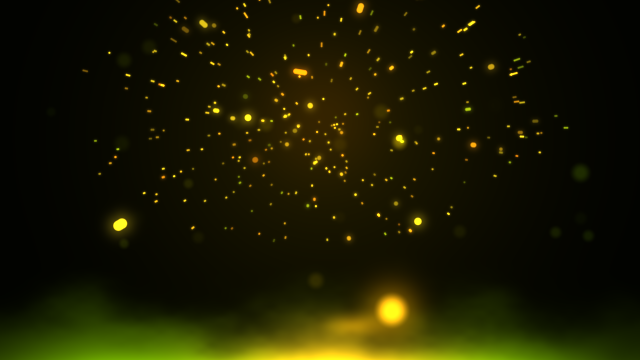
Reproduce this background procedurally as a Shadertoy shader.

```glsl
const vec3 YELLOW = vec3(1.0, 0.87, 0.12);
const vec3 ORANGE = vec3(1.0, 0.55, 0.05);
const vec3 GREEN  = vec3(0.30, 0.46, 0.0);
const vec3 GOLD   = vec3(0.86, 0.70, 0.08);
const vec2 BURST_CENTER = vec2(0.0, 0.645);

vec4 hash4(float n) {
    return fract(sin(n * vec4(12.9898, 78.233, 39.346, 53.72)) * 43758.5453);
}

float hash(vec2 p) {
    return fract(sin(dot(p, vec2(127.1, 311.7))) * 43758.5453);
}

float noise(vec2 p) {
    vec2 i = floor(p), f = fract(p);
    f = f * f * (3.0 - 2.0 * f);
    return mix(mix(hash(i), hash(i + vec2(1, 0)), f.x),
               mix(hash(i + vec2(0, 1)), hash(i + vec2(1, 1)), f.x), f.y);
}

float fbm(vec2 p) {
    float sum = 0.0, weight = 0.55;
    for (int i = 0; i < 4; i++) {
        sum += weight * noise(p);
        p = p * 2.0 + 7.3;
        weight *= 0.45;
    }
    return sum;
}

// Soft elliptical falloff
float glow(vec2 p, vec2 center, vec2 size) {
    vec2 q = (p - center) / size;
    return exp(-dot(q, q));
}

// Capsule with a hot core and a faint halo
float spark(vec2 p, vec2 center, vec2 halfStreak, float radius, float pixel) {
    vec2 q = p - center;
    float t = dot(q, halfStreak) / max(dot(halfStreak, halfStreak), 1e-7);
    float d = length(q - halfStreak * clamp(t, -1.0, 1.0));
    float core = 1.0 - smoothstep(max(radius - pixel, 0.0), radius + pixel, d);
    return core + 0.3 * exp(-d * d / (radius * radius * 5.0));
}

// Blurred disc with a gentle rim
float bokeh(vec2 p, vec2 center, float radius) {
    return 1.0 - smoothstep(radius * 0.3, radius * 1.3, length(p - center));
}

vec3 backdrop(vec2 p) {
    vec3 color = vec3(0.003, 0.008, 0.0);
    color += vec3(0.115, 0.092, 0.0) * glow(p, vec2(0.02, 0.62), vec2(0.52, 0.48));
    return color + vec3(0.09, 0.04, 0.0) * glow(p, vec2(0.0, 0.68), vec2(0.17));
}

// Rolling mist, green at the sides and gold in the middle
vec3 mist(vec2 p) {
    float billow = fbm(p * vec2(4.5, 7.0) + vec2(3.1, 1.7));
    float density = 1.0 - smoothstep(-0.04, 0.27, p.y + (billow - 0.5) * 0.24);
    density *= density * mix(0.55, 1.15, billow);
    density += 0.65 * exp(-p.y * 22.0);
    density *= 1.0 - 0.7 * smoothstep(0.5, 0.95, abs(p.x + 0.06));
    float warmth = glow(p, vec2(0.05, 0.0), vec2(0.28, 0.15));
    return mix(GREEN, GOLD, warmth) * density;
}

vec3 bokehField(vec2 p) {
    vec3 light = vec3(0.0);
    for (int i = 0; i < 22; i++) {
        vec4 h = hash4(float(i) + 60.0);
        vec2 center = vec2(mix(-0.75, 0.8, h.x), mix(0.2, 0.95, h.y));
        vec3 tint = mix(vec3(0.16, 0.13, 0.0), vec3(0.05, 0.12, 0.0), abs(center.x));
        light += tint * bokeh(p, center, mix(0.014, 0.025, h.z)) * h.w * 0.8;
    }
    return light;
}

// Sparks thrown outwards; streaks lengthen away from the center
vec3 burst(vec2 p, float pixel) {
    vec3 light = vec3(0.0);
    for (int i = 0; i < 300; i++) {
        vec4 h = hash4(float(i) + 1.0);
        vec4 g = hash4(float(i) + 401.5);
        float angle = 6.2832 * h.x, reach = pow(h.y, 0.68);
        vec2 direction = vec2(cos(angle), sin(angle));
        vec2 spread = vec2(0.70, direction.y > 0.0 ? 0.44 : 0.33);
        vec2 offset = direction * spread * reach;
        float radius = 0.0021 + 0.0065 * pow(h.z, 9.0);
        float rising = smoothstep(-0.15, 0.15, offset.y);
        float streak = reach * 0.009 * h.w * mix(0.25, 1.0, rising);
        vec3 tint = mix(YELLOW, ORANGE, g.x * g.x);
        tint = mix(tint, vec3(0.55, 0.65, 0.05), step(0.85, g.y));
        light += tint * mix(0.3, 1.0, g.z)
               * spark(p, BURST_CENTER + offset, normalize(offset) * streak, radius, pixel);
    }
    return light;
}

void mainImage(out vec4 fragColor, in vec2 fragCoord) {
    float pixel = 1.0 / iResolution.y;
    vec2 p = vec2(fragCoord.x - 0.5 * iResolution.x, fragCoord.y) * pixel;

    vec3 color = backdrop(p) + mist(p) + bokehField(p) + burst(p, pixel);

    // Large soft lights
    color += vec3(0.10, 0.15, 0.0) * bokeh(p, vec2(0.724, 0.52), 0.026);
    color += vec3(0.28, 0.24, 0.0) * bokeh(p, vec2(0.221, 0.604), 0.021);
    color += vec3(0.45, 0.32, 0.02) * glow(p, vec2(0.09, 0.095), vec2(0.07, 0.03));
    color += vec3(0.45, 0.30, 0.0) * glow(p, vec2(0.2, 0.138), vec2(0.075));
    color += vec3(0.85, 0.60, 0.10) * bokeh(p, vec2(0.2, 0.138), 0.042);

    // Nearest sparks
    color += YELLOW * spark(p, vec2(-0.555, 0.376), vec2(0.005, 0.003), 0.014, pixel);
    color += YELLOW * spark(p, vec2(0.272, 0.385), vec2(0.0), 0.010, pixel);
    color += YELLOW * spark(p, vec2(-0.2, 0.673), vec2(0.0), 0.009, pixel);
    color += ORANGE * spark(p, vec2(-0.055, 0.8), vec2(0.012, -0.002), 0.007, pixel);

    fragColor = vec4(clamp(color, 0.0, 1.0), 1.0);
}
```
